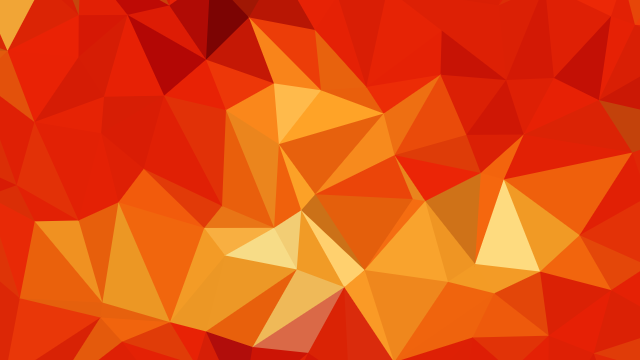
A Shadertoy shader for this background:

```glsl
// Low-poly mosaic of flat triangles in fiery reds, oranges and pale yellows.

const float CELL = 0.165;                              // lattice step in canvas heights
const mat2 TILT = mat2(0.921, 0.389, -0.389, 0.921);   // turns the lattice off the axes

float hash(vec2 p) {
    vec3 q = fract(vec3(p.xyx) * 0.1031);
    q += dot(q, q.yzx + 33.33);
    return fract((q.x + q.y) * q.z);
}

// Jittered lattice point; stays inside its own cell so triangles never fold over
vec2 latticePoint(vec2 id) {
    vec2 jitter = vec2(hash(id + 61.7), hash(id + 113.3));
    return id + (jitter - 0.5) * 0.92;
}

float cross2(vec2 a, vec2 b) { return a.x * b.y - a.y * b.x; }

float area(vec2 a, vec2 b, vec2 c) { return cross2(b - a, c - a); }

// Signed distance to an edge, positive on its left
float edge(vec2 p, vec2 a, vec2 b) { return cross2(b - a, p - a) / length(b - a); }

float coverage(vec2 p, vec2 a, vec2 b, vec2 c, float pixel) {
    float d = min(edge(p, a, b), min(edge(p, b, c), edge(p, c, a)));
    return clamp(d / pixel + 0.5, 0.0, 1.0);
}

float bump(vec2 p, vec2 center, vec2 radius) {
    vec2 q = (p - center) / radius;
    return exp(-dot(q, q));
}

// Broad layout: cool top, warm middle, glowing lower band
float heatAt(vec2 u) {
    float heat = 0.29;
    heat += 0.56 * bump(u, vec2(0.42, 0.25), vec2(0.12, 0.16));
    heat += 0.40 * bump(u, vec2(0.63, 0.21), vec2(0.15, 0.20));
    heat += 0.44 * bump(u, vec2(0.82, 0.33), vec2(0.10, 0.16));
    heat += 0.40 * bump(u, vec2(0.18, 0.21), vec2(0.13, 0.18));
    heat += 0.38 * bump(u, vec2(0.45, 0.73), vec2(0.10, 0.15));
    heat += 0.20 * bump(u, vec2(0.52, 0.52), vec2(0.22, 0.18));
    heat += 0.34 * bump(u, vec2(0.67, 0.72), vec2(0.05, 0.08));
    heat += 0.45 * bump(u, vec2(0.00, 1.00), vec2(0.06, 0.15));
    heat += 0.25 * bump(u, vec2(0.87, 1.02), vec2(0.08, 0.07));
    heat -= 0.24 * bump(u, vec2(0.30, 0.92), vec2(0.18, 0.16));
    heat -= 0.14 * bump(u, vec2(0.80, 0.78), vec2(0.18, 0.20));
    heat -= 0.36 * bump(u, vec2(0.42, 0.02), vec2(0.13, 0.09));
    return heat;
}

vec3 fireRamp(float heat) {
    vec3 col = mix(vec3(0.71, 0.02, 0.02), vec3(0.90, 0.13, 0.02), smoothstep(0.0, 0.25, heat));
    col = mix(col, vec3(0.94, 0.39, 0.05), smoothstep(0.32, 0.49, heat));
    col = mix(col, vec3(0.97, 0.62, 0.15), smoothstep(0.50, 0.64, heat));
    return mix(col, vec3(0.99, 0.88, 0.54), smoothstep(0.74, 0.94, heat));
}

// One flat colour per triangle, taken at its middle
vec3 facetColor(vec2 middle, vec2 seed) {
    vec2 u = (middle * TILT) * CELL;
    u.x *= iResolution.y / iResolution.x;
    float heat = heatAt(u) + (hash(seed + 7.1) - 0.5) * 0.24;
    vec3 col = fireRamp(heat) * mix(0.94, 1.03, hash(seed + 19.4));

    // Rare muted facets, a rosy patch below and a dark one at the top
    col = mix(col, vec3(0.70, 0.34, 0.06), 0.6 * step(0.965, hash(seed + 43.9)));
    float rosy = bump(u, vec2(0.46, 0.07), vec2(0.07, 0.10));
    col = mix(col, vec3(0.85, 0.48, 0.38), 0.75 * rosy * step(0.4, hash(seed + 3.3)));
    return col * (1.0 - 0.5 * bump(u, vec2(0.38, 0.98), vec2(0.05, 0.08)));
}

void mainImage(out vec4 fragColor, in vec2 fragCoord) {
    vec2 p = TILT * (fragCoord / iResolution.y) / CELL;
    float pixel = 1.0 / (iResolution.y * CELL);
    vec2 home = floor(p);
    vec4 sum = vec4(0.0);

    for (int j = -1; j <= 1; j++)
    for (int i = -1; i <= 1; i++) {
        vec2 id = home + vec2(i, j);
        vec2 a = latticePoint(id), b = latticePoint(id + vec2(1, 0));
        vec2 c = latticePoint(id + vec2(1, 1)), d = latticePoint(id + vec2(0, 1));

        // Split along the diagonal that gives the fuller pair of triangles
        if (min(area(a, b, c), area(a, c, d)) < min(area(a, b, d), area(b, c, d))) {
            vec2 first = a;
            a = b; b = c; c = d; d = first;
        }
        float w1 = coverage(p, a, b, c, pixel);
        float w2 = coverage(p, a, c, d, pixel);
        if (w1 > 0.0) sum += w1 * vec4(facetColor((a + b + c) / 3.0, id), 1.0);
        if (w2 > 0.0) sum += w2 * vec4(facetColor((a + c + d) / 3.0, id + 0.5), 1.0);
    }
    fragColor = vec4(clamp(sum.rgb / max(sum.a, 0.0001), 0.0, 1.0), 1.0);
}
```
